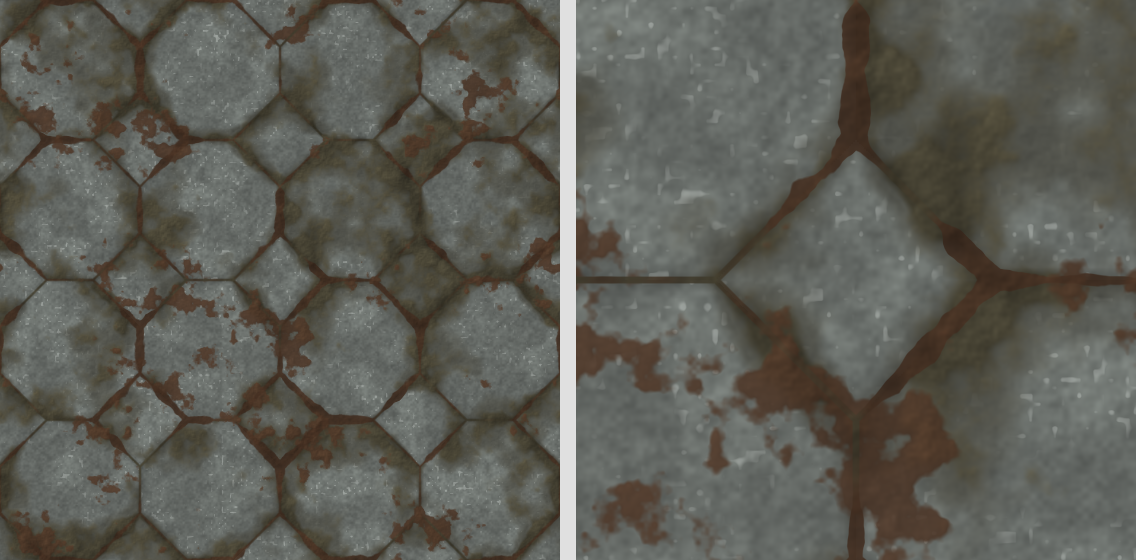
Left, the full canvas; right, a detail of the centre.
A WebGL 1 fragment shader for this texture:

```glsl
precision highp float;
// Weathered stone paving: a 4 by 4 grid of octagons with a diamond at each grid corner.
// Distances to the joints drive rust lines and creeping grime; wrapping noise
// adds grain, pale flecks, stains and rust patches that differ from tile to tile.

uniform vec2 u_resolution;

const float REPEATS = 4.0;
const float DIAMOND = 1.0 / 3.0; // half diagonal, in cells

const vec3 STONE = vec3(0.385, 0.402, 0.387);
const vec3 PALE  = vec3(0.450, 0.472, 0.455);
const vec3 STAIN = vec3(0.335, 0.335, 0.300);
const vec3 MOSS  = vec3(0.265, 0.247, 0.185);
const vec3 RUST  = vec3(0.275, 0.190, 0.135);

float hash(vec2 p) {
  return fract(sin(dot(p, vec2(127.1, 311.7))) * 43758.5);
}

// Value noise on a lattice that wraps over the unit square.
float noise(vec2 uv, float period) {
  vec2 p = uv * period;
  vec2 i = floor(p);
  vec2 f = fract(p);
  f = f * f * (3.0 - 2.0 * f);
  vec2 a = mod(i, period);
  vec2 b = mod(i + 1.0, period);
  return mix(mix(hash(a), hash(vec2(b.x, a.y)), f.x),
             mix(hash(vec2(a.x, b.y)), hash(b), f.x), f.y);
}

float fbm(vec2 uv, float period) {
  float sum = 0.0;
  float weight = 0.533;
  for (int i = 0; i < 4; i++) {
    sum += weight * noise(uv, period);
    period *= 2.0;
    weight *= 0.5;
  }
  return sum;
}

// Returns the wrapped tile id in xy and the distance to the nearest joint in z.
vec3 tileAt(vec2 p) {
  vec2 c = 0.5 - abs(fract(p) - 0.5);
  float diagonal = (c.x + c.y - DIAMOND) * 0.7071;
  if (diagonal < 0.0) {
    return vec3(mod(floor(p + 0.5), REPEATS) + 7.0, -diagonal);
  }
  return vec3(mod(floor(p), REPEATS), min(diagonal, min(c.x, c.y)));
}

// Grey stone with cloudy wear, fine grain and pale flecks.
vec3 stoneColor(vec2 uv, vec2 shift, float tone) {
  float wear = fbm(uv + shift.yx, 18.0);
  float grain = noise(uv, 256.0) + noise(uv + 0.31, 128.0) - 1.0;
  float fleck = smoothstep(0.76, 0.95, noise(uv + 0.17, 208.0));
  vec3 color = mix(STONE, PALE, smoothstep(0.36, 0.72, wear + 0.12 * (tone - 0.5)));
  color *= 1.0 + 0.13 * grain;
  return color + 0.13 * fleck * smoothstep(0.36, 0.62, wear);
}

void main() {
  vec2 uv = gl_FragCoord.xy / u_resolution;
  float aa = REPEATS / min(u_resolution.x, u_resolution.y);

  vec3 tile = tileAt(uv * REPEATS);
  float edge = tile.z;
  vec2 shift = vec2(hash(tile.xy), hash(tile.xy + 19.0));
  float tone = hash(tile.xy + 41.0);

  float fine = fbm(uv, 48.0);
  float relief = fine - fbm(uv + vec2(-0.002, 0.002), 48.0);
  float spread = fbm(uv + 0.63, 10.0);
  float closeness = exp(-14.0 * edge);

  vec3 color = stoneColor(uv, shift, tone);

  // Grime gathers along some joints and in clouds on each tile.
  float dirt = fbm(uv + shift, 11.0) + 0.16 * (tone - 0.5)
             + closeness * (1.4 * spread - 0.4);
  float grime = smoothstep(0.57, 0.80, dirt + 0.5 * (fine - 0.5));
  color = mix(color, STAIN * (0.75 + 0.5 * fine), 0.8 * smoothstep(0.46, 0.64, dirt));
  color = mix(color, MOSS * (0.7 + 0.6 * fine), 0.9 * grime);

  // Clean rims catch a little light, then fall off into the joint.
  float rim = exp(-60.0 * abs(edge - 0.03));
  color += 0.05 * rim * tone * (1.0 - grime);
  color *= 1.0 - 0.2 * exp(-30.0 * edge);

  // Ragged rust patches.
  float rustField = 0.6 * fbm(uv + 0.37, 9.0) + 0.4 * fine + 0.07 * closeness;
  float rust = smoothstep(0.625, 0.685, rustField);
  color = mix(color, RUST * (0.75 + 0.5 * fine), 0.85 * rust);

  // Thin joints that widen where rust has built up.
  float buildup = fbm(uv + 0.21, 13.0);
  float halfWidth = mix(0.008, 0.032, smoothstep(0.45, 0.75, buildup));
  float ragged = edge + 0.04 * (fine - 0.5) * smoothstep(0.4, 0.6, buildup);
  float joint = 1.0 - smoothstep(halfWidth - aa, halfWidth + aa, ragged);
  vec3 jointColor = mix(MOSS * 0.9, RUST * 0.95, smoothstep(0.32, 0.52, buildup));
  color = mix(color, jointColor * (0.75 + 0.5 * fine), 0.88 * joint);

  color *= 1.0 + relief * mix(0.35, 0.8, grime);
  gl_FragColor = vec4(clamp(color, 0.0, 1.0), 1.0);
}
```
